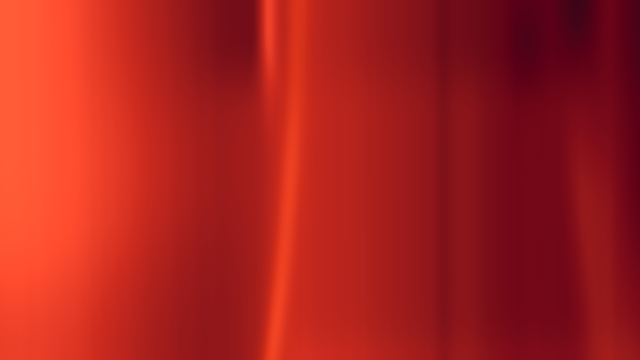
Write a Shadertoy shader that draws this background.

```glsl
// Soft vertical curtains of red light: a hot left glow, a bent bright streak and dark folds.

// Soft bump of height 1, centred on zero.
float bell(float d, float width) {
    d /= width;
    return exp(-d * d);
}

float hash(float n) {
    return fract(sin(n * 127.1) * 43758.5453);
}

// Smooth one-dimensional noise from -1 to 1.
float noise(float p) {
    float cell = floor(p);
    return 2.0 * mix(hash(cell), hash(cell + 1.0), smoothstep(0.0, 1.0, p - cell)) - 1.0;
}

// Maps heat to deep crimson, red, then orange and salmon.
vec3 heatColor(float heat) {
    float hot = max(heat - 0.8, 0.0);
    return vec3(min(heat, 1.0),
                0.02 + 0.33 * max(heat - 0.36, 0.0) + 0.32 * hot + 0.15 * max(0.36 - heat, 0.0),
                0.09 + 0.07 * max(heat - 0.4, 0.0) + 0.25 * hot);
}

void mainImage(out vec4 fragColor, in vec2 fragCoord) {
    vec2 uv = fragCoord / iResolution.xy;
    float x = uv.x, y = uv.y;
    float top = smoothstep(0.66, 0.9, y);

    // Left glow, widest at mid height and cooler at the bottom
    float reach = 0.22 + 0.045 * bell(y - 0.54, 0.27);
    float glow = mix(0.39, 0.51, smoothstep(0.0, 0.4, y));
    float left = 0.54 + glow * exp(-pow(x / reach, 2.6));
    left += 0.06 * bell(x, 0.09) * smoothstep(0.1, 0.6, y);
    left -= 0.1 * top * bell(x - 0.37, 0.07);
    left += 0.05 * bell(x - 0.385, 0.035) * (1.0 - top);

    // Right curtain, falling off into shadow
    float right = mix(0.77, 0.45, smoothstep(0.45, 0.82, x));
    right -= 0.07 * top * smoothstep(0.4, 0.6, x);
    right += 0.045 * bell(x - 0.73, 0.025) * (1.0 - 0.8 * top);
    right -= 0.035 * bell(x - 0.692, 0.012);

    // The curtain edge is crisper near the top
    float edge = smoothstep(mix(0.37, 0.393, top), mix(0.455, 0.422, top), x);
    float heat = mix(left, right, edge);

    // Bent bright streak with a wide halo
    float bend = x - (0.423 + 0.075 * y - 0.03 * y * y);
    float power = mix(0.2, 0.13, smoothstep(0.0, 0.4, y)) - 0.06 * smoothstep(0.5, 0.8, y);
    heat += power * bell(bend, 0.015) + 0.03 * bell(bend, 0.035);

    // Twin streak at the top, with a gap between the two
    float twin = smoothstep(0.55, 0.95, y);
    heat += twin * (0.17 * bell(x - 0.419, 0.012) - 0.05 * bell(x - 0.442, 0.009));

    // Slanted ray on the far right, crisper on its left side
    float ray = x - (0.945 - 0.065 * y);
    float rayWidth = ray < 0.0 ? 0.027 : 0.058;
    heat += 0.14 * bell(ray, rayWidth) * (1.0 - smoothstep(0.4, 0.82, y));

    // Shaded right edge
    heat -= 0.1 * smoothstep(0.95, 1.0, x) * smoothstep(0.05, 0.5, y);

    // Dark smudges in the upper right corner
    heat -= 0.08 * bell(x - 0.825, 0.027) * bell(y - 0.88, 0.15);
    heat -= 0.15 * bell(x - 0.903, 0.028) * bell(y - 1.0, 0.14);
    heat += 0.04 * bell(x - 0.955, 0.03) * top;

    // Warm lift along the bottom right
    heat += 0.05 * bell(y, 0.08) * smoothstep(0.42, 0.48, x);

    // Fine vertical folds
    heat += 0.008 * noise(x * 60.0 + 0.6 * y) + 0.004 * noise(x * 130.0);

    vec3 color = heatColor(heat);
    color.b -= 0.03 * bell(bend, 0.02); // more orange inside the streak
    color.g -= 0.02 * smoothstep(0.74, 0.8, x) * (1.0 - smoothstep(0.5, 0.6, heat));
    fragColor = vec4(clamp(color, 0.0, 1.0), 1.0);
}
```
